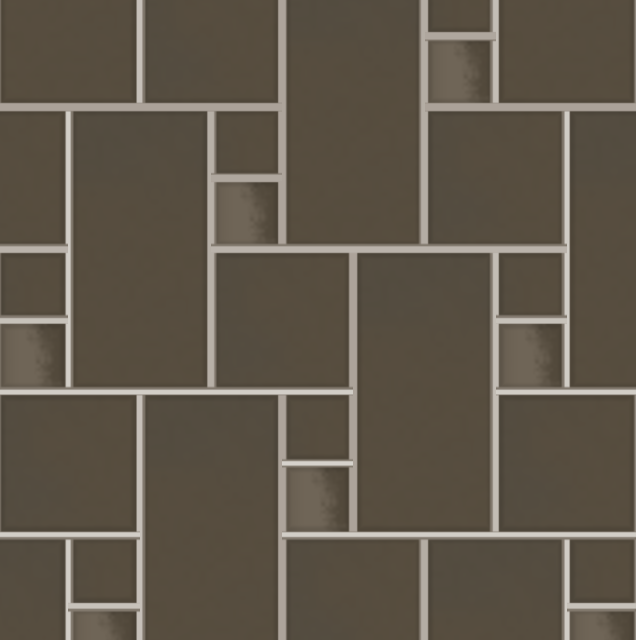
Write a Shadertoy shader that draws this pattern.

```glsl
// Interlocking stone paving: tall slabs, squares and small paired tiles with pale joints.

const float TAU = 6.2831853;
const float UNITS_HIGH = 8.982;             // small-tile units down the canvas
const vec2 GRID_OFFSET = vec2(0.042, 0.497);
const float REPEAT_WIDTH = 7.0;             // units across one repeat
const float BAND_SHIFT = 4.0;               // sideways step per two-unit band
const vec2 JOINT_PEAK = vec2(4.6, 2.0);     // column and row of the softest joints
const vec2 JOINT_PERIOD = vec2(9.0, 10.0);
const float JOINT_SOFTNESS = 0.015;

const vec3 STONE = vec3(0.340, 0.302, 0.245);
const vec3 STONE_GREY = vec3(0.328, 0.298, 0.250);
const vec3 WORN_STONE = vec3(0.435, 0.395, 0.340);
const vec3 JOINT_EDGE = vec3(0.510, 0.475, 0.430);
const vec3 JOINT_BROAD = vec3(0.670, 0.635, 0.600);
const vec3 JOINT_SHARP = vec3(0.840, 0.825, 0.800);

float hash(vec2 p) {
    return fract(sin(dot(p, vec2(127.1, 311.7))) * 43758.5453);
}

float noise(vec2 p) {
    vec2 i = floor(p), f = fract(p);
    f = f * f * (3.0 - 2.0 * f);
    return mix(mix(hash(i), hash(i + vec2(1, 0)), f.x),
               mix(hash(i + vec2(0, 1)), hash(i + vec2(1, 1)), f.x), f.y);
}

// Finds the top-left corner and size of the tile holding p (y runs downward).
void findTile(vec2 p, out vec2 corner, out vec2 size) {
    float band = floor(p.y / 2.0);
    float u = mod(p.x - BAND_SHIFT * (band - 2.0), REPEAT_WIDTH);
    float left = round(p.x - u);
    float top = 2.0 * band;
    if (u < 1.0) {                          // small pair
        corner = vec2(left, floor(p.y));
        size = vec2(1.0);
    } else if (u < 3.0) {                   // lower half of a tall slab
        corner = vec2(left + 1.0, top - 2.0);
        size = vec2(2.0, 4.0);
    } else if (u < 5.0) {                   // square
        corner = vec2(left + 3.0, top);
        size = vec2(2.0);
    } else {                                // upper half of a tall slab
        corner = vec2(left + 5.0, top);
        size = vec2(2.0, 4.0);
    }
}

float stripe(float d, float halfWidth, float soft) {
    return 1.0 - smoothstep(halfWidth - soft, halfWidth + soft, abs(d));
}

// Lays a joint over the colour; phase drifts it from thin and bright to broad and dull.
vec3 addJoint(vec3 color, float d, float phase, float soft) {
    float breadth = 0.5 + 0.5 * cos(phase);
    color = mix(color, JOINT_EDGE, stripe(d + 0.025 * sin(phase), 0.056, soft * 1.3));
    vec3 core = mix(JOINT_SHARP, JOINT_BROAD, breadth);
    return mix(color, core, stripe(d, mix(0.032, 0.055, breadth), soft));
}

vec3 stoneColor(vec2 corner, vec2 size, vec2 local) {
    vec2 q = local / size;
    float tint = noise(local * 1.4 + size * 5.0);
    float warmth = 0.6 * q.x + 0.4 * tint;
    if (size.y > 3.0) warmth = 0.6 * q.y + 0.4 * tint;
    vec3 color = mix(STONE_GREY, STONE, smoothstep(0.1, 0.7, warmth));
    color += 0.006 * (noise(local * 9.0) - 0.5);

    // Worn patch on the lower tile of each small pair
    if (size.y < 1.5 && mod(corner.y, 2.0) > 0.5) {
        float mottle = 0.65 * noise(q * 9.0) + 0.35 * noise(q * 19.0);
        float reach = q.x + 0.3 * (mottle - 0.5) + 0.2 * (0.5 - q.y);
        float wear = 1.0 - smoothstep(0.48, 0.86, reach);
        wear *= mix(0.75, 1.0, smoothstep(0.0, 0.35, q.x));
        color = mix(color * 0.94, WORN_STONE, wear);
    }
    return color;
}

void mainImage(out vec4 fragColor, in vec2 fragCoord) {
    float pixel = UNITS_HIGH / iResolution.y;
    vec2 p = vec2(fragCoord.x, iResolution.y - fragCoord.y) * pixel + GRID_OFFSET;

    vec2 corner, size;
    findTile(p, corner, size);
    vec2 local = p - corner;
    vec3 color = stoneColor(corner, size, local);

    // Nearest vertical and horizontal tile edges
    vec2 edge = corner + size * step(0.5 * size, local);
    vec2 d = p - edge;
    vec2 phase = TAU * (edge - JOINT_PEAK) / JOINT_PERIOD;

    // Shadow beside the joints
    float nearest = min(abs(d.x), abs(d.y));
    color *= 1.0 - 0.10 * (1.0 - smoothstep(0.07, 0.15, nearest));

    float soft = max(JOINT_SOFTNESS, 0.8 * pixel);
    color = addJoint(color, d.x, phase.x, soft);
    color = addJoint(color, d.y, phase.y, soft);
    fragColor = vec4(color, 1.0);
}
```
